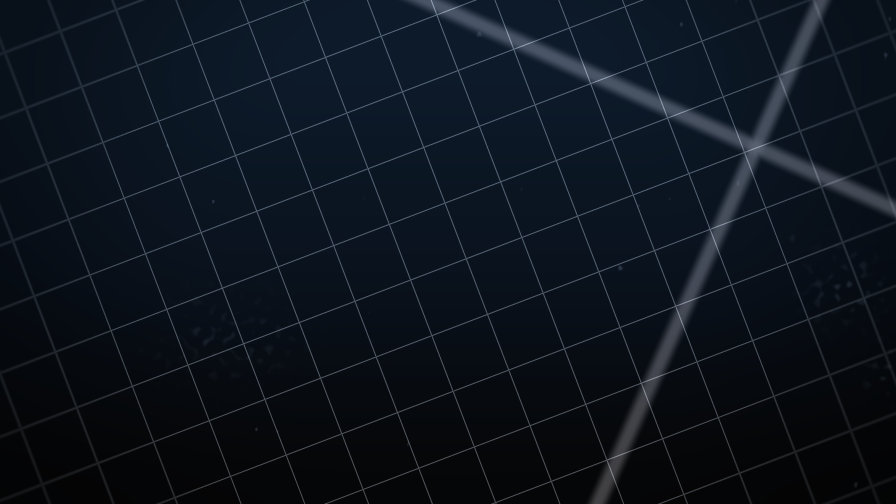
Write a Shadertoy shader that draws this background.

```glsl
// Dark navy backdrop with a tilted thin grid, two crossing soft beams and faint dust.

// Lengths are in canvas heights, positions are measured from the canvas centre.
const vec3 TOP_COLOR = vec3(0.052, 0.104, 0.165);
const vec3 MIDDLE_COLOR = vec3(0.038, 0.071, 0.116);
const vec3 BOTTOM_COLOR = vec3(0.021, 0.024, 0.029);
const float VIGNETTE = 0.42;

const vec3 GRID_COLOR = vec3(0.37, 0.39, 0.41);
const vec2 GRID_ORIGIN = vec2(-0.006, 0.097);
const float GRID_ANGLE = 0.365;
const float GRID_CELL = 0.1182;
const float GRID_WIDTH = 0.0016;
const float GRID_EDGE_BLUR = 0.006;

const vec3 BEAM_COLOR = vec3(0.235, 0.230, 0.238);
const vec2 BEAM_CROSSING = vec2(0.611, 0.208);
const float BEAM_ANGLE = -0.418;
const float BEAM_CORE = 0.003;
const float BEAM_REACH = 0.025;

const vec3 DUST_COLOR = vec3(0.30, 0.34, 0.38);
const int SPECK_COUNT = 22;
const float SPECK_SIZE = 0.007;
const float SMUDGE_SCALE = 55.0;

vec2 hash2(vec2 p) {
    vec3 h = fract(p.xyx * vec3(0.1031, 0.1030, 0.0973));
    h += dot(h, h.yzx + 33.33);
    return fract((h.xx + h.yz) * h.zy);
}

// Gradient noise, about -0.7 to 0.7
float cornerSlope(vec2 cell, vec2 corner, vec2 f) {
    return dot(hash2(cell + corner) * 2.0 - 1.0, f - corner);
}

float gradientNoise(vec2 p) {
    vec2 cell = floor(p);
    vec2 f = p - cell;
    vec2 blend = f * f * f * (f * (f * 6.0 - 15.0) + 10.0);
    float low = mix(cornerSlope(cell, vec2(0, 0), f), cornerSlope(cell, vec2(1, 0), f), blend.x);
    float high = mix(cornerSlope(cell, vec2(0, 1), f), cornerSlope(cell, vec2(1, 1), f), blend.x);
    return mix(low, high, blend.y);
}

// Coordinates of p along axes turned by the given angle
vec2 turnedAxes(vec2 p, float angle) {
    float c = cos(angle), s = sin(angle);
    return vec2(c * p.x + s * p.y, c * p.y - s * p.x);
}

// Thin lines that blur and dim toward the canvas edge
float gridLines(vec2 p, float edge, float pixel) {
    vec2 cell = turnedAxes(p - GRID_ORIGIN, GRID_ANGLE) / GRID_CELL;
    vec2 dist = abs(fract(cell + 0.5) - 0.5) * GRID_CELL;
    float spread = max(max(pixel, GRID_WIDTH), GRID_EDGE_BLUR * edge);
    vec2 lines = clamp(1.0 - dist / spread, 0.0, 1.0);
    return max(lines.x, lines.y) * GRID_WIDTH / spread * (1.0 - 0.3 * edge);
}

float crossedBeams(vec2 p) {
    vec2 dist = abs(turnedAxes(p - BEAM_CROSSING, BEAM_ANGLE));
    vec2 beams = 1.0 - smoothstep(BEAM_CORE, BEAM_REACH, dist);
    return max(beams.x, beams.y) + 0.3 * min(beams.x, beams.y);
}

// Small irregular flecks, strewn by hash
float dustSpecks(vec2 p, float aspect) {
    float ragged = gradientNoise(p * 110.0);
    float dust = 0.0;
    for (int i = 0; i < SPECK_COUNT; i++) {
        vec2 seed = hash2(vec2(float(i) + 1.0, 17.0));
        vec2 look = hash2(vec2(float(i) + 5.0, 43.0));
        vec2 offset = p - (seed - 0.5) * vec2(aspect, 1.0);
        float size = SPECK_SIZE * mix(0.5, 1.2, look.x);
        float dist = length(offset * vec2(1.3, 0.8)) / size + ragged;
        dust += (1.0 - smoothstep(0.2, 1.0, dist)) * look.y;
    }
    return 0.4 * dust;
}

// Patch of mottled grime that fades from its centre
float smudge(vec2 p, vec2 centre, vec2 radius) {
    vec2 q = (p - centre) / radius;
    return exp(-2.0 * dot(q, q)) * smoothstep(0.05, 0.5, gradientNoise(p * SMUDGE_SCALE));
}

void mainImage(out vec4 fragColor, in vec2 fragCoord) {
    float pixel = 1.0 / iResolution.y;
    float aspect = iResolution.x * pixel;
    vec2 p = (fragCoord - 0.5 * iResolution.xy) * pixel;
    float height = p.y + 0.5;

    // Backdrop gradient and vignette
    vec3 color = mix(BOTTOM_COLOR, MIDDLE_COLOR, smoothstep(0.0, 0.55, height));
    color = mix(color, TOP_COLOR, smoothstep(0.4, 0.95, height));
    float edge = smoothstep(0.45, 1.15, length(p * vec2(1.9 / aspect, 1.1)));
    color *= 1.0 - VIGNETTE * edge;

    // Dust and grime
    float dust = dustSpecks(p, aspect);
    dust += 0.22 * smudge(p, vec2(-0.44, -0.17), vec2(0.17, 0.10));
    dust += 0.30 * smudge(p, vec2(0.79, -0.07), vec2(0.10, 0.09));
    dust += 0.30 * smudge(p, vec2(0.86, -0.24), vec2(0.04, 0.06));
    color += DUST_COLOR * dust;

    // Grid and beams
    color += GRID_COLOR * gridLines(p, edge, pixel);
    color += BEAM_COLOR * crossedBeams(p);

    fragColor = vec4(color, 1.0);
}
```
